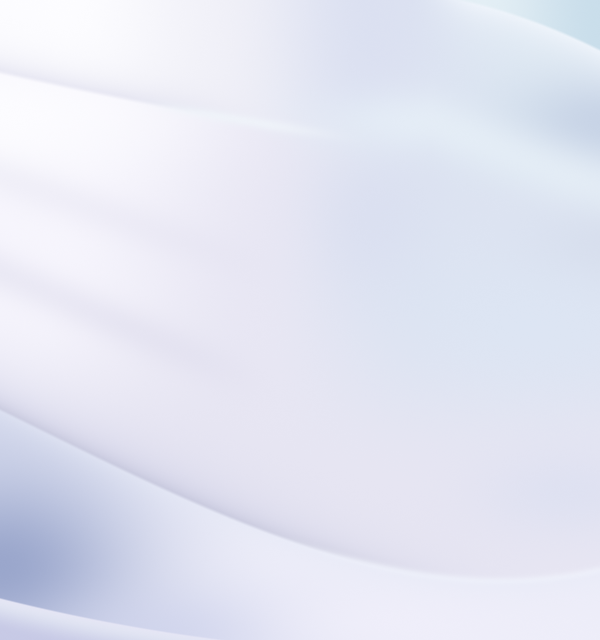
A Shadertoy shader for this background:

```glsl
// Blend a soft elliptical pool of colour into the base
vec3 pool(vec3 base, vec2 p, vec2 centre, vec2 radius, vec3 tint, float amount) {
    vec2 q = (p - centre) / radius;
    return mix(base, tint, amount * exp(-dot(q, q)));
}

// Soft band around a signed distance of zero
float band(float d, float width) {
    return exp(-d * d / (width * width));
}

// One-sided falloff, strongest at the fold
float falloff(float d, float width) {
    return exp(-max(d, 0.0) / width);
}

float hash(vec2 p) {
    vec3 q = fract(vec3(p.xyx) * 0.1031);
    q += dot(q, q.yzx + 33.33);
    return fract((q.x + q.y) * q.z);
}

vec3 upperSheet(vec2 p, float toFold) {
    vec3 c = mix(vec3(0.99, 0.99, 1.0), vec3(0.94, 0.94, 0.97), smoothstep(0.1, 0.42, p.x));
    c = mix(c, vec3(0.86, 0.88, 0.945), smoothstep(0.36, 0.62, p.x));
    c = mix(c, vec3(0.87, 0.91, 0.95), smoothstep(0.62, 0.9, p.x));
    // Shade gathering on the fold
    float fade = 1.0 - smoothstep(0.25, 0.52, p.x);
    return mix(c, vec3(0.87, 0.87, 0.93), 0.75 * fade * falloff(toFold, 0.025));
}

vec3 middleSheet(vec2 p, float toEdge) {
    float across = p.x + 0.25 * (p.y - 0.3);
    vec3 c = mix(vec3(0.965, 0.96, 0.99), vec3(0.91, 0.905, 0.955), smoothstep(0.1, 0.48, across));
    c = mix(c, vec3(0.865, 0.89, 0.945), smoothstep(0.42, 0.72, p.x));
    c = mix(c, vec3(0.905, 0.9, 0.95), smoothstep(0.45, 0.78, p.y));
    c = pool(c, p, vec2(0.0, 0.18), vec2(0.3, 0.1), vec3(0.99, 0.99, 1.0), 0.9);
    c = pool(c, p, vec2(0.62, 0.35), vec2(0.1, 0.12), vec3(0.85, 0.87, 0.94), 0.7);
    c = pool(c, p, vec2(0.9, 0.5), vec2(0.25, 0.13), vec3(0.865, 0.9, 0.955), 0.8);
    c = pool(c, p, vec2(0.95, 0.77), vec2(0.16, 0.07), vec3(0.865, 0.88, 0.945), 0.8);
    // Two shallow creases on the left
    float left = 1.0 - smoothstep(0.1, 0.5, p.x);
    c -= vec3(0.03, 0.03, 0.02) * left * band(p.y - 0.275 - 0.33 * p.x, 0.035);
    c -= vec3(0.045, 0.045, 0.03) * left * band(p.y - 0.425 - 0.4 * p.x, 0.035);
    // Shade resting on the lower edge
    float fade = 1.0 - smoothstep(0.25, 0.95, p.x);
    c = mix(c, vec3(0.78, 0.79, 0.89), 0.65 * fade * falloff(toEdge, 0.045));
    return c - 0.05 * falloff(toEdge, 0.012) * (1.0 - smoothstep(0.5, 0.8, p.x));
}

vec3 lowerSheet(vec2 p, float fromEdge) {
    vec3 c = mix(vec3(0.82, 0.84, 0.92), vec3(0.93, 0.93, 0.975), smoothstep(0.0, 0.5, p.x));
    c = pool(c, p, vec2(0.0, 0.89), vec2(0.19, 0.13), vec3(0.59, 0.64, 0.79), 0.95);
    c = pool(c, p, vec2(0.3, 0.99), vec2(0.22, 0.07), vec3(0.8, 0.82, 0.92), 0.75);
    c = pool(c, p, vec2(0.66, 0.97), vec2(0.22, 0.06), vec3(0.94, 0.935, 0.98), 0.8);
    return mix(c, vec3(0.9, 0.915, 0.965), 0.6 * falloff(fromEdge, 0.025));
}

void mainImage(out vec4 fragColor, in vec2 fragCoord) {
    vec2 p = fragCoord / iResolution.xy;
    p.y = 1.0 - p.y;
    float soft = 1.2 / iResolution.y;

    // Signed heights below each fold curve
    float t = (p.x - 0.7) / 0.3;
    float corner = p.y - (-0.01 + 0.04 * t + 0.05 * t * t);
    float fold = p.y - (0.113 + 0.21 * p.x - 0.06 * p.x * p.x);
    float edge = p.y - (0.64 + p.x * (0.46 + p.x * (0.045 - 0.255 * p.x)));
    float base = p.y - (0.935 + 0.235 * p.x - 0.16 * p.x * p.x);

    // Upper and middle sheets merge towards the right
    float merge = soft + 0.003 + 0.09 * smoothstep(0.3, 0.75, p.x);
    vec3 c = mix(upperSheet(p, -fold), middleSheet(p, -edge), smoothstep(-merge, merge, fold));

    // Pale ridge and the blue hollow beside it
    c = pool(c, p, vec2(1.02, 0.19), vec2(0.17, 0.075), vec3(0.76, 0.81, 0.89), 0.85);
    float ridge = p.y - (0.19 + 0.38 * max(p.x - 0.72, 0.0));
    c = mix(c, vec3(0.905, 0.94, 0.97), 0.75 * smoothstep(0.4, 0.7, p.x) * band(ridge, 0.05));
    c = pool(c, p, vec2(1.03, 0.38), vec2(0.13, 0.06), vec3(0.83, 0.86, 0.92), 0.6);
    float glint = smoothstep(0.2, 0.36, p.x) * (1.0 - smoothstep(0.42, 0.62, p.x));
    c = mix(c, vec3(0.94, 0.96, 0.98), 0.75 * glint * band(fold, 0.009));

    // Top right corner with its bright rim
    float right = smoothstep(0.68, 0.8, p.x);
    c = mix(c, vec3(0.94, 0.96, 0.985), 0.9 * right * falloff(corner, 0.03));
    vec3 sky = mix(vec3(0.89, 0.935, 0.96), vec3(0.79, 0.87, 0.92), smoothstep(0.8, 1.0, p.x));
    c = mix(c, sky, smoothstep(0.7, 0.76, p.x) * smoothstep(-soft, soft + 0.003, -corner));

    // Lower sheet, with a thin highlight where it flattens out
    c = mix(c, lowerSheet(p, edge), smoothstep(-soft - 0.002, soft + 0.002, edge));
    c = mix(c, vec3(0.94, 0.95, 0.985), 0.6 * smoothstep(0.4, 0.65, p.x) * band(edge, 0.006));

    // Bottom left sheet
    vec3 hem = mix(vec3(0.88, 0.9, 0.95), vec3(0.78, 0.79, 0.9), smoothstep(0.0, 0.05, base));
    hem = mix(hem, vec3(0.9, 0.9, 0.96), falloff(base, 0.01));
    float hemCover = smoothstep(-soft, soft, base) * (1.0 - smoothstep(0.36, 0.42, p.x));
    c = mix(c, hem, hemCover);

    // Fine dither against banding
    c += (hash(fragCoord) - 0.5) / 255.0;
    fragColor = vec4(clamp(c, 0.0, 1.0), 1.0);
}
```
